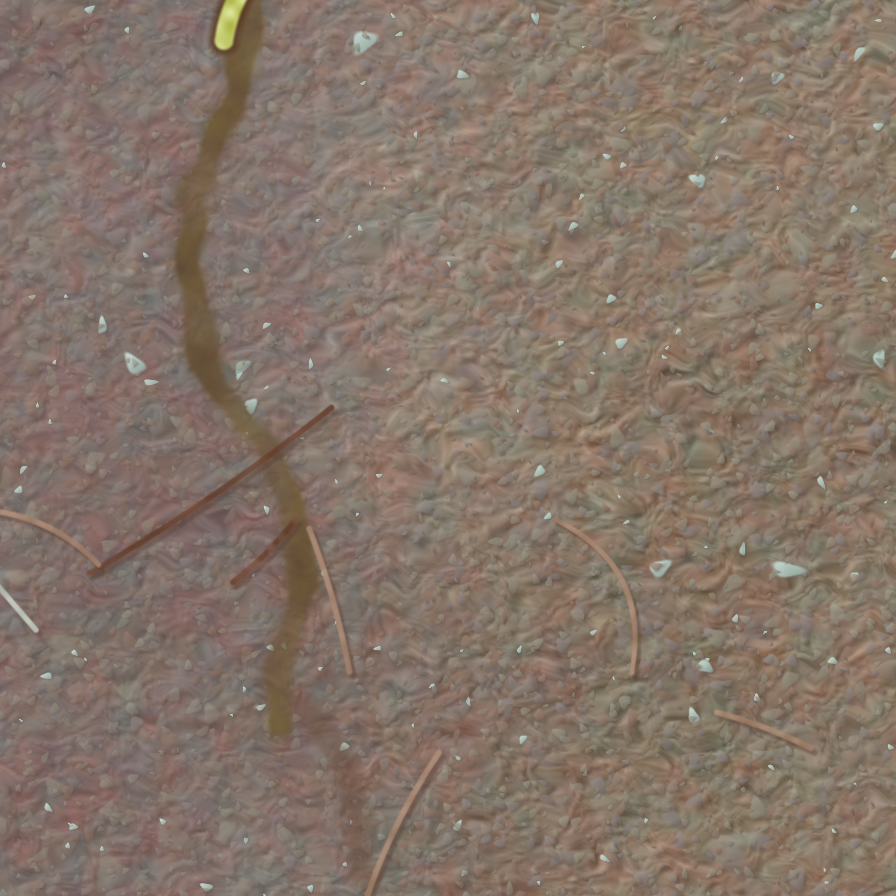
Reproduce this texture procedurally as a Shadertoy shader.

```glsl
// Damp gritty soil: embossed noise covered by three sizes of scattered stones,
// crossed by a winding olive furrow, dry curved needles and one bright leaf.
// Light falls from the upper left, so every stone is shaded to the lower right.

const vec2 LIGHT = vec2(-0.6, 0.8);

float hash(vec2 p) {
    return fract(sin(dot(p, vec2(127.1, 311.7))) * 43758.5453);
}

vec2 hash2(vec2 p) {
    return vec2(hash(p), hash(p + 41.3));
}

float noise(vec2 p) {
    vec2 i = floor(p), f = fract(p);
    f = f * f * (3.0 - 2.0 * f);
    return mix(mix(hash(i), hash(i + vec2(1, 0)), f.x),
               mix(hash(i + vec2(0, 1)), hash(i + vec2(1, 1)), f.x), f.y);
}

float fbm(vec2 p) {
    return 0.55 * noise(p) + 0.3 * noise(p * 2.1 + 7.0) + 0.15 * noise(p * 4.3 + 19.0);
}

// Distance to a segment bowed sideways by bend; y is the position along it.
vec2 bowedLine(vec2 p, vec2 a, vec2 b, float bend) {
    vec2 ab = b - a;
    float t = clamp(dot(p - a, ab) / dot(ab, ab), 0.0, 1.0);
    vec2 side = normalize(vec2(-ab.y, ab.x));
    return vec2(length(p - a - ab * t - side * bend * 4.0 * t * (1.0 - t)), t);
}

// Lays one size of irregular stones over the ground.
vec3 addStones(vec3 col, vec2 uv, float cells, float share, float strength) {
    vec2 p = uv * cells, id = floor(p);
    for (int j = -1; j <= 1; j++)
    for (int i = -1; i <= 1; i++) {
        vec2 c = id + vec2(i, j);
        vec2 place = hash2(c + cells), kind = hash2(c * 1.7 + cells + 9.0);
        if (hash(c + 3.7 * cells) > share) continue;
        float glint = step(0.945, kind.y);
        float size = mix(0.2, 0.55, kind.x * kind.x) * mix(1.0, 0.75, glint);
        float turn = 6.283 * hash(c + 77.0);
        vec2 d = p - c - place;
        vec2 q = mat2(cos(turn), -sin(turn), sin(turn), cos(turn)) * d;
        q /= size * vec2(1.15, mix(0.45, 0.9, place.x));
        float r = length(q) * (1.0 + 0.17 * cos(3.0 * atan(q.y, q.x) + 9.0 * kind.x));
        float facing = dot(d, LIGHT) / size;
        float shadow = (1.0 - smoothstep(0.8, 1.65, r)) * smoothstep(0.1, 0.9, -facing);
        col = mix(col, vec3(0.34, 0.27, 0.25), shadow * 0.5 * strength);
        vec3 tone = mix(vec3(0.55, 0.44, 0.38), vec3(0.56, 0.55, 0.49), smoothstep(0.1, 0.8, kind.y));
        tone = mix(tone, vec3(0.52, 0.49, 0.48), step(0.7, place.y));
        tone += 0.07 * facing + 0.06 * (place.x - 0.5);
        tone = mix(tone, vec3(0.70, 0.80, 0.77) + 0.12 * facing, glint);
        col = mix(col, tone, (1.0 - smoothstep(0.7, 1.1, r)) * mix(strength, 0.85, glint));
    }
    return col;
}

// The soft winding furrow from the top edge to below the middle.
vec3 addFurrow(vec3 col, vec2 uv) {
    vec2 path[10] = vec2[10](
        vec2(0.285, 1.02), vec2(0.267, 0.90), vec2(0.215, 0.79), vec2(0.210, 0.69), vec2(0.230, 0.59),
        vec2(0.290, 0.51), vec2(0.322, 0.44), vec2(0.340, 0.35), vec2(0.312, 0.27), vec2(0.318, 0.19));
    vec2 p = uv + 0.014 * (vec2(noise(uv * 28.0), noise(uv * 28.0 + 50.0)) - 0.5);
    float d = 1.0;
    for (int i = 0; i < 9; i++) d = min(d, bowedLine(p, path[i], path[i + 1], 0.0).x);
    float patchy = 0.5 + 0.5 * smoothstep(0.25, 0.6, noise(uv * 14.0));
    vec3 olive = mix(vec3(0.36, 0.27, 0.19), vec3(0.47, 0.39, 0.22), fbm(uv * 30.0));
    col = mix(col, olive * 0.95, 0.35 * (1.0 - smoothstep(0.008, 0.03, d)));
    col = mix(col, olive, 0.85 * patchy * (1.0 - smoothstep(0.009, 0.018, d)));
    float tail = bowedLine(p, vec2(0.35, 0.21), vec2(0.41, 0.02), 0.01).x;
    return mix(col, vec3(0.42, 0.31, 0.25), 0.5 * (1.0 - smoothstep(0.005, 0.025, tail)));
}

// Thin dry needles, each with a shadow below it; the last one is bleached.
vec3 addNeedles(vec3 col, vec2 uv) {
    vec4 ends[8] = vec4[8](
        vec4(0.37, 0.545, 0.10, 0.36), vec4(0.33, 0.42, 0.26, 0.35), vec4(0.345, 0.41, 0.39, 0.25),
        vec4(0.62, 0.42, 0.705, 0.25), vec4(0.80, 0.205, 0.905, 0.165), vec4(0.49, 0.16, 0.41, 0.00),
        vec4(-0.01, 0.43, 0.11, 0.37), vec4(-0.01, 0.355, 0.04, 0.297));
    float bends[8] = float[8](0.006, 0.003, 0.004, 0.036, 0.003, -0.006, 0.012, 0.0);
    for (int i = 0; i < 8; i++) {
        vec2 n = bowedLine(uv, ends[i].xy, ends[i].zw, bends[i]);
        float under = bowedLine(uv + vec2(-0.004, 0.005), ends[i].xy, ends[i].zw, bends[i]).x;
        float dark = i < 2 ? 1.0 : 0.0;
        vec3 tone = mix(vec3(0.67, 0.54, 0.45), vec3(0.43, 0.27, 0.20), dark);
        if (i == 7) tone = vec3(0.80, 0.84, 0.80);
        tone += 0.12 * (noise(vec2(n.y * 12.0, float(i) * 5.0)) - 0.5);
        col = mix(col, vec3(0.35, 0.25, 0.21), 0.45 * (1.0 - smoothstep(0.001, 0.006, under)));
        col = mix(col, tone, 0.8 * (1.0 - smoothstep(0.0015, 0.0048, n.x)));
    }
    return col;
}

void mainImage(out vec4 fragColor, in vec2 fragCoord) {
    vec2 uv = fragCoord / iResolution.xy;

    // Broad tints: mauve on the left, browner on the right, pale near the top.
    float broad = fbm(uv * 4.0 + 3.0);
    float right = smoothstep(0.15, 0.75, uv.x + 0.3 * (broad - 0.5));
    vec3 col = mix(vec3(0.505, 0.435, 0.415), vec3(0.53, 0.465, 0.395), right);
    col += 0.09 * (broad - 0.5);
    col += vec3(0.04, 0.05, 0.055) * exp(-14.0 * dot(uv - vec2(0.36, 0.8), uv - vec2(0.36, 0.8)));

    // Fine grit, embossed toward the light, with rusty and greenish flecks.
    vec2 grit = uv * vec2(52.0, 72.0) + 1.6 * vec2(noise(uv * 35.0), noise(uv * 35.0 + 20.0));
    float relief = fbm(grit) - fbm(grit + 0.45 * LIGHT);
    col += relief * mix(0.20, 0.32, right);
    col += vec3(0.06, -0.01, -0.04) * (noise(uv * 48.0 + 31.0) - 0.5);
    col += vec3(-0.03, 0.05, 0.03) * (noise(uv * 36.0 + 63.0) - 0.5);

    float strength = mix(0.5, 0.68, right);
    col = addStones(col, uv, 24.0, 0.35, strength * 0.75);
    col = addStones(col, uv, 46.0, 0.55, strength);
    col = addStones(col, uv + 0.37, 74.0, 0.5, strength);
    col = addFurrow(col, uv);
    col = addNeedles(col, uv);

    // Yellow-green leaf at the head of the furrow.
    float blade = bowedLine(uv, vec2(0.25, 0.955), vec2(0.275, 1.02), 0.004).x;
    col = mix(col, vec3(0.33, 0.20, 0.10), 0.7 * (1.0 - smoothstep(0.012, 0.022, blade)));
    vec3 leaf = mix(vec3(0.62, 0.66, 0.18), vec3(0.88, 0.90, 0.62), noise(uv * 70.0));
    col = mix(col, leaf, 1.0 - smoothstep(0.008, 0.013, blade));

    fragColor = vec4(clamp(col, 0.0, 1.0), 1.0);
}
```
